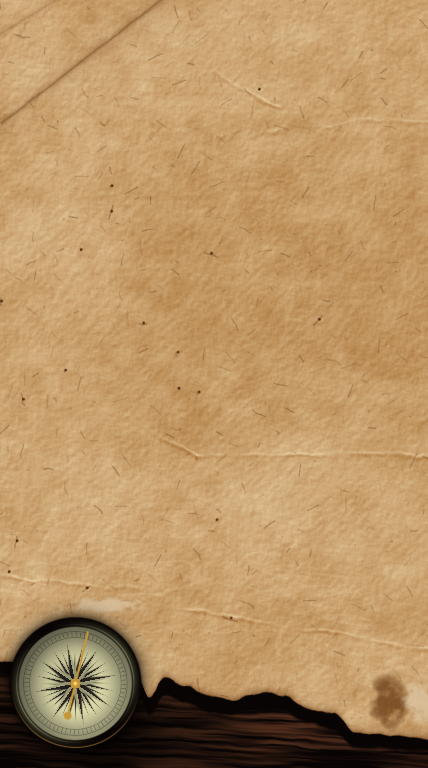
Write a Shadertoy shader that draws this texture.

```glsl
#define PAPER_LIGHT vec3(0.86, 0.735, 0.55)
#define PAPER_DARK vec3(0.69, 0.49, 0.27)
#define STAIN vec3(0.43, 0.25, 0.1)
#define CHAR vec3(0.035, 0.016, 0.014)
#define WOOD vec3(0.34, 0.19, 0.115)
#define DIAL vec3(0.78, 0.77, 0.6)
#define BRASS vec3(0.78, 0.59, 0.22)
#define CENTER vec2(0.176, 0.197)
#define CASE_R 0.154
#define DIAL_R 0.132
#define GRAIN 0.6

const float TAU = 6.28319;
const vec2 EDGE[13] = vec2[](vec2(-0.02, 0.25), vec2(0.325, 0.2), vec2(0.348, 0.165),
    vec2(0.385, 0.212), vec2(0.43, 0.193), vec2(0.5, 0.166), vec2(0.55, 0.16),
    vec2(0.61, 0.176), vec2(0.665, 0.167), vec2(0.72, 0.136), vec2(0.78, 0.128),
    vec2(0.83, 0.082), vec2(1.02, 0.067));
const vec4 FOLDS[6] = vec4[](vec4(0.3, 0.825, 0.46, 0.73), vec4(0.46, 0.73, 1, 0.735),
    vec4(0, 0.45, 0.33, 0.415), vec4(0.33, 0.39, 1, 0.275),
    vec4(0.5, 1.62, 0.655, 1.54), vec4(0.63, 1.49, 1, 1.51));

float hash(vec2 p) { return fract(sin(dot(p, vec2(127.1, 311.7))) * 43758.5453); }

float noise(vec2 p) {
    vec2 i = floor(p), f = fract(p);
    f *= f * (3.0 - 2.0 * f);
    return mix(mix(hash(i), hash(i + vec2(1, 0)), f.x),
               mix(hash(i + vec2(0, 1)), hash(i + 1.0), f.x), f.y);
}

// Fractal noise centred on zero
float fbm(vec2 p) {
    float sum = -0.47, amp = 0.5;
    for (int i = 0; i < 4; i++, amp *= 0.5) {
        sum += amp * noise(p);
        p = mat2(1.6, 1.2, -1.2, 1.6) * p + 7.3;
    }
    return sum;
}

float blot(vec2 p, float x, float y, float w, float h) {
    vec2 q = (p - vec2(x, y)) / vec2(w, h);
    return exp(-dot(q, q));
}

float segment(vec2 p, vec2 a, vec2 b) {
    vec2 d = b - a;
    return length(p - a - d * clamp(dot(p - a, d) / dot(d, d), 0.0, 1.0));
}

float cover(float d) {
    float px = 1.0 / iResolution.x;
    return smoothstep(px, -px, d);
}

// Short hairs on a jittered grid, with a few dark specks
float fibres(vec2 p) {
    float ink = 0.0;
    for (int k = 0; k < 9; k++) {
        vec2 id = floor(p * 24.0) + vec2(k % 3 - 1, k / 3 - 1);
        vec2 c = (id + vec2(hash(id), hash(id + 9.1))) / 24.0;
        float angle = hash(id + 3.7) * TAU, seed = hash(id + 1.9);
        vec2 arm = vec2(cos(angle), sin(angle)) * 0.018 * hash(id + 5.3);
        float d = segment(p + 0.005 * noise(p * 60.0), c - arm, c + arm);
        ink += cover(d - 0.001) * 0.5 * seed * seed;
        ink += cover(length(p - c) - 0.003) * step(0.988, seed);
    }
    return min(ink, 1.0);
}

vec3 paper(vec2 p) {
    float mottle = fbm(p * 24.0);
    float tone = 0.6 + 0.5 * fbm(p * 5.0 + 2.0) + 0.55 * mottle;
    tone += 0.13 * blot(p, 0.4, 0.6, 0.7, 0.16) - 0.27 * blot(p, 0.88, 1.0, 0.5, 0.27);
    tone += 0.1 * blot(p, 0.15, 1.35, 0.15, 0.3) - 0.12 * blot(p, 0.6, 1.25, 0.4, 0.2);
    // Embossed grain, wrinkles and lit folds
    tone += GRAIN * (fbm(p * 95.0) - fbm(p * 95.0 + vec2(-0.35, 0.45)));
    float ridge = abs(fbm(p * vec2(4, 14)));
    tone += 0.14 * smoothstep(0.025, 0.0, ridge) * smoothstep(0.8, 0.35, p.y);
    vec2 w = p + vec2(0, 0.035 * fbm(p * 13.0));
    for (int i = 0; i < 6; i++) {
        vec2 a = FOLDS[i].xy, b = FOLDS[i].zw;
        float lit = segment(w, a, b), shade = segment(w + vec2(0, 0.007), a, b);
        tone += (exp(-lit * lit * 8e4) - 0.8 * exp(-shade * shade * 5e4)) * 0.5 * noise(p * 22.0);
    }
    vec3 col = mix(PAPER_DARK, PAPER_LIGHT, tone);
    col = mix(col, STAIN * 0.8, fibres(p));
    // Diagonal stains, burn and worn patches
    float fold = segment(p + 0.02 * mottle, vec2(0, 1.5), vec2(0.39, 1.8));
    float faint = segment(p, vec2(0, 1.71), vec2(0.13, 1.79));
    float burn = blot(p, 0.91, 0.155, 0.05, 0.07) * (0.87 + mottle);
    float worn = blot(p, 0.985, 0.16, 0.05, 0.06) + blot(p, 0.25, 0.38, 0.1, 0.022);
    col = mix(col, STAIN, 0.5 * exp(-fold * 260.0) + 0.1 * exp(-fold * 35.0) + 0.3 * exp(-faint * 250.0));
    col = mix(col, STAIN, 0.8 * smoothstep(0.3, 0.6, burn));
    return mix(col, vec3(0.86, 0.77, 0.63), 0.8 * smoothstep(0.2, 0.5, worn * (0.6 + fbm(p * 45.0))));
}

vec3 wood(vec2 p) {
    float bend = p.y + 0.05 * p.x + 0.025 * fbm(p * vec2(7, 14));
    float grain = mix(noise(vec2(p.x * 5.0, bend * 110.0)), noise(vec2(p.x * 14.0, bend * 260.0)), 0.35);
    vec3 col = mix(CHAR, WOOD, smoothstep(0.2, 0.85, grain) * (0.55 + 0.6 * noise(p * 6.0)));
    return col * (1.0 - 0.85 * blot(p, 0.24, 0.08, 0.17, 0.12));
}

vec3 compass(vec2 q) {
    float r = length(q), a = atan(q.y, q.x) - 0.2;
    // Bevelled case
    float sheen = 0.5 + 0.5 * sin(2.0 * a + 0.9);
    vec3 col = mix(CHAR, WOOD.ggb, sheen * smoothstep(CASE_R, 0.138, r));
    col += BRASS * 0.6 * cover(abs(r - 0.149) - 0.001) * smoothstep(0.0, -0.15, q.y);
    col += 0.3 * cover(abs(r - 0.137) - 0.001) * sheen;
    // Dial with rings and ticks
    vec3 face = DIAL * (1.06 - 0.42 * smoothstep(0.06, DIAL_R, r) - 0.8 * q.y - 0.9 * max(-q.x, 0.0));
    float tick = abs(mod(a, TAU / 72.0) - TAU / 144.0) * r;
    float ring = min(abs(r - 0.107), abs(r - 0.121));
    face = mix(face, CHAR, 0.6 * cover(min(ring, max(tick, abs(r - 0.113) - 0.005))));
    // Star points, half lit and half shaded
    for (float k = 0.0; k < 3.0; k++) {
        float span = TAU / (k < 1.0 ? 16.0 : 8.0);
        float s = mod(a + (k > 1.0 ? 0.5 : 1.0) * span, span) - 0.5 * span;
        float d = abs(r * sin(s)) - (0.006 + 0.003 * k) * (1.0 - r * cos(s) / (0.07 + 0.01 * k));
        face = mix(face, s < 0.0 ? DIAL * 0.8 : CHAR + 0.04, 0.9 * cover(d));
    }
    col = mix(col, face, cover(r - DIAL_R));
    // Needle, counterweight and pivot
    vec2 tail = vec2(-0.018, -0.075);
    float needle = segment(q, vec2(0.029, 0.119), tail) - 0.0025;
    needle = min(needle, min(length(q - tail) - 0.009, r - 0.012));
    return mix(col, BRASS + 0.25 * cover(r - 0.004), cover(needle));
}

void mainImage(out vec4 fragColor, in vec2 fragCoord) {
    vec2 p = fragCoord / iResolution.xy * vec2(1, 1.79);
    // Charred border over the wood
    float edge = 0.0;
    for (int i = 0; i < 12; i++) {
        vec2 a = EDGE[i], b = EDGE[i + 1];
        if (p.x >= a.x) edge = mix(a.y, b.y, smoothstep(a.x, b.x, p.x));
    }
    float above = p.y - edge - 0.012 * fbm(p * 35.0);
    float rim = 0.02 + 0.018 * noise(p.xx * 14.0);
    vec3 col = mix(wood(p), CHAR, smoothstep(-rim - 0.012, -rim, above));
    vec3 sheet = mix(paper(p), STAIN, 0.7 * exp(-max(above, 0.0) * 130.0));
    col = mix(col, sheet, cover(-above));
    // Compass and contact shadow
    vec2 q = p - CENTER;
    float gap = length(q) - CASE_R;
    col *= 1.0 - 0.6 * exp(-max(gap, 0.0) * 75.0);
    fragColor = vec4(clamp(mix(col, compass(q), cover(gap)), 0.0, 1.0), 1.0);
}
```
